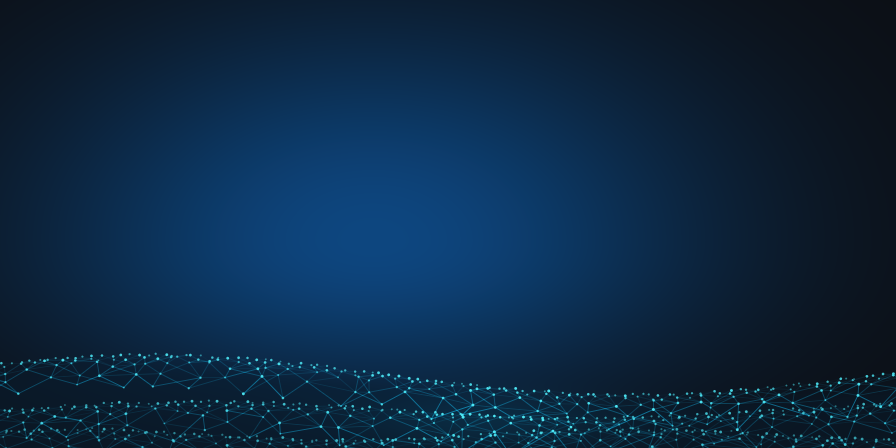
A Shadertoy shader for this background:

```glsl
// A deep blue radial glow above a rolling mesh of cyan points and lines.
// Each mesh layer hangs rows of jittered vertices below a cosine crest; rows
// widen toward the viewer and every vertex links to two in the row below.

const vec3 EDGE_COLOR = vec3(0.045, 0.055, 0.075);
const vec3 CORE_COLOR = vec3(0.050, 0.275, 0.500);
const vec3 LINE_COLOR = vec3(0.070, 0.620, 0.800);
const vec3 DOT_COLOR  = vec3(0.300, 0.900, 0.950);
const float ROW_GROWTH = 1.5;
const int LAYERS = 3;
const int ROWS = 5;
const int REACH = 3;

float hash(vec2 p) {
    return fract(sin(dot(p, vec2(127.1, 311.7))) * 43758.5453);
}

float segmentDistance(vec2 p, vec2 a, vec2 b) {
    vec2 ab = b - a;
    float t = clamp(dot(p - a, ab) / dot(ab, ab), 0.0, 1.0);
    return length(p - a - ab * t);
}

// Antialiased coverage of a shape with the given half width
float coverage(float dist, float halfWidth, float pixel) {
    return clamp(0.5 + (halfWidth - dist) / pixel, 0.0, 1.0);
}

// Height of the upper rim of a layer, back to front
float crest(float x, float layer) {
    if (layer < 0.5) return 0.163 + 0.045 * cos((x - 0.33) * 2.9);
    if (layer < 1.5) return 0.085 + 0.018 * cos((x - 0.45) * 3.6);
    return 0.030 + 0.012 * cos((x - 0.15) * 5.0);
}

float rowSpacing(float row) {
    return 0.02 * pow(ROW_GROWTH, row);
}

vec2 vertex(float column, float row, float layer) {
    vec2 id = vec2(column, row + 17.0 * layer);
    float spacing = rowSpacing(row);
    float x = (column + 0.5 + 0.7 * (hash(id) - 0.5)) * spacing;
    float drop = 0.009 * (pow(1.75, row) - 1.0);
    float jitter = 0.3 * spacing * (hash(id + 5.3) - 0.5);
    return vec2(x, crest(x, layer) - drop + jitter);
}

vec3 backdrop(vec2 p) {
    vec2 offset = p - vec2(0.833, 0.463);
    vec2 radius = vec2(1.0, offset.y > 0.0 ? 0.64 : 0.46);
    vec2 q = offset / radius;
    return mix(EDGE_COLOR, CORE_COLOR, exp(-1.75 * dot(q, q)));
}

// Returns line strength in x and dot strength in y
vec2 meshLayer(vec2 p, float layer, float pixel) {
    vec2 ink = vec2(0.0);
    for (int r = 0; r < ROWS; r++) {
        float row = float(r);
        float center = floor(p.x / rowSpacing(row));
        for (int c = -REACH; c <= REACH; c++) {
            float column = center + float(c);
            vec2 a = vertex(column, row, layer);
            float tone = hash(vec2(column, row + 31.0 * layer) + 2.7);

            float dotSize = 0.0020 + 0.0012 * tone;
            float spot = coverage(length(p - a), dotSize, pixel);
            ink.y = max(ink.y, spot * (0.45 + 0.5 * tone));
            if (r == ROWS - 1) continue;

            // Fan of links to the two nearest vertices below
            float below = floor((column + 0.5) / ROW_GROWTH - 0.5);
            float strength = (0.10 + 0.13 * row) * (0.35 + tone);
            for (int k = 0; k < 2; k++) {
                vec2 b = vertex(below + float(k), row + 1.0, layer);
                float link = coverage(segmentDistance(p, a, b), 0.0010, pixel);
                ink.x += link * strength;
            }

            // Fainter link along the row
            vec2 next = vertex(column + 1.0, row, layer);
            float rail = coverage(segmentDistance(p, a, next), 0.0008, pixel);
            ink.x += rail * strength * 0.4 * step(0.4, tone);
        }
    }
    return ink;
}

void mainImage(out vec4 fragColor, in vec2 fragCoord) {
    float pixel = 1.0 / iResolution.y;
    vec2 p = fragCoord * pixel;
    vec3 color = backdrop(p);

    if (p.y < 0.24) {
        // Soft haze and a brighter knot where the layers cross
        vec2 knotOffset = (p - vec2(1.09, 0.06)) / vec2(0.28, 0.06);
        float knot = exp(-dot(knotOffset, knotOffset));
        float below = smoothstep(-0.01, 0.06, crest(p.x, 0.0) - p.y);
        color = mix(color, vec3(0.03, 0.11, 0.18), 0.5 * below);
        color += vec3(0.0, 0.06, 0.08) * knot;

        for (int i = 0; i < LAYERS; i++) {
            float layer = float(i);
            vec2 ink = meshLayer(p, layer, pixel);
            float fade = 1.0 - 0.15 * layer + 0.4 * knot;
            color = mix(color, LINE_COLOR, min(ink.x * fade, 0.9));
            color = mix(color, DOT_COLOR, min(ink.y * fade, 1.0));
        }
    }
    fragColor = vec4(color, 1.0);
}
```
